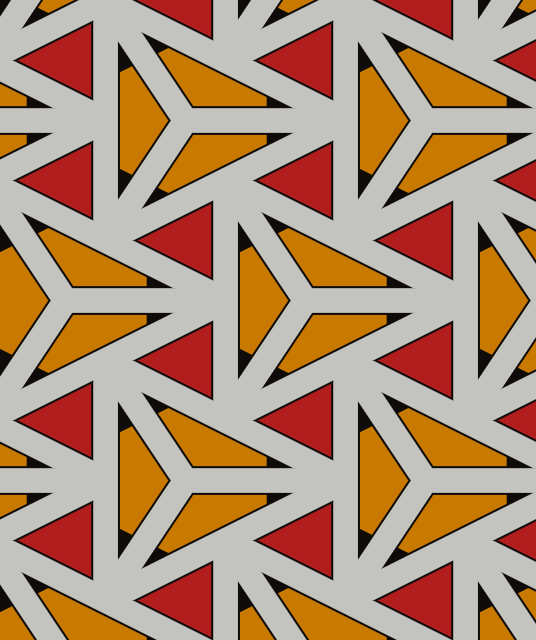
Write a WebGL 1 fragment shader that draws this pattern.

```glsl
precision highp float;
// Lattice of three-part orange triangles and small red triangles between pale straps.

uniform vec2 u_resolution;

const float UNITS_HIGH = 10.6667;           // grid units over the canvas height
const vec2 CELL = vec2(4.0, 6.0);           // rectangular repeat, holds two motifs
const vec2 ROW_SHIFT = vec2(2.0, 3.0);      // offset of the alternate rows
const vec2 MOTIF_CENTER = vec2(3.093, 8.658);
const float INRADIUS = 4.0 / 3.0;           // motif center to its vertical side
const float STRAP_HALF = 0.206;             // half width of the pale straps
const float OUTLINE = 0.034;                // width of the dark outline
const float TIP_CUT = 1.352;                // where the dark tips begin

const vec3 PALE = vec3(0.765, 0.765, 0.75);
const vec3 ORANGE = vec3(0.79, 0.475, 0.0);
const vec3 RED = vec3(0.70, 0.115, 0.115);
const vec3 DARK = vec3(0.06, 0.045, 0.035);

// Smoothed step across one pixel.
float coverage(float dist, float pixel) {
  return clamp(dist / pixel + 0.5, 0.0, 1.0);
}

// Depth inside a triangle with a vertical base on the left and its apex on the right.
float triangleDepth(vec2 p, float inradius) {
  float slanted = (2.0 * inradius - p.x - 2.0 * abs(p.y)) / sqrt(5.0);
  return min(p.x + inradius, slanted);
}

// Distance to three spokes running from the center to the triangle corners.
float spokeDistance(vec2 p) {
  float y = abs(p.y);
  float diagonal = (3.0 * p.x + 2.0 * y) / sqrt(13.0);
  return diagonal < 0.0 ? -diagonal : min(y, diagonal);
}

// Paints an outlined panel; depth is measured from the strap center lines.
vec3 paintPanel(vec3 base, vec3 fill, float depth, float pixel) {
  float inset = depth - STRAP_HALF;
  vec3 outlined = mix(base, DARK, coverage(inset, pixel));
  return mix(outlined, fill, coverage(inset - OUTLINE, pixel));
}

// Paints one set of motifs, repeated over the rectangular cell.
vec3 paintMotifs(vec3 base, vec2 p, float pixel) {
  vec2 corner = vec2(INRADIUS, 0.5 * CELL.y);
  vec2 q = mod(p + corner, CELL) - corner;
  q.y = abs(q.y);

  // Orange panels, darkened outside an opposed triangle.
  float tip = max(q.x, q.y - 0.5 * q.x) - TIP_CUT;
  vec3 fill = mix(ORANGE, DARK, coverage(tip, pixel));
  float orangeDepth = min(triangleDepth(q, INRADIUS), spokeDistance(q));
  vec3 color = paintPanel(base, fill, orangeDepth, pixel);

  // Mirrored pair of red triangles.
  vec2 r = q - vec2(2.0, 1.0);
  float redDepth = triangleDepth(vec2(-r.x, r.y), 0.5 * INRADIUS);
  return paintPanel(color, RED, redDepth, pixel);
}

void main() {
  float pixel = UNITS_HIGH / u_resolution.y;
  vec2 p = gl_FragCoord.xy * pixel - MOTIF_CENTER;
  vec3 color = paintMotifs(PALE, p, pixel);
  color = paintMotifs(color, p - ROW_SHIFT, pixel);
  gl_FragColor = vec4(color, 1.0);
}
```
